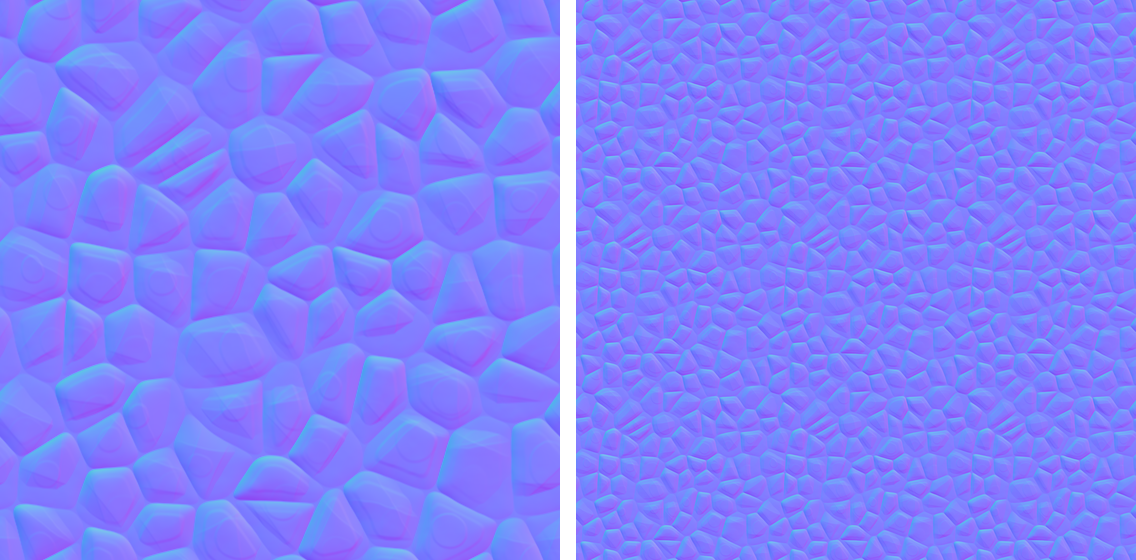
Left: one tile. Right: repeated 3 by 3.
Write a WebGL 1 fragment shader that draws this texture map.

```glsl
precision highp float;
// Tangent-space normal map of tightly packed, rough-hewn stones that tiles.
// A wrapping Voronoi layout gives each stone a rounded bevel, a lean, chipped
// facets and ledges; the slope of that height field is encoded as colour.
uniform vec2 u_resolution;

const float GRID = 9.0;                  // stones per side of the tile
const vec2 LEAN = vec2(-0.5, 0.866);     // direction in which the stones rise

vec2 hash2(vec2 p) {
  vec2 q = vec2(dot(p, vec2(127.1, 311.7)), dot(p, vec2(269.5, 183.3)));
  return fract(sin(q) * 43758.55);
}

// Value noise that wraps after a whole number of lattice cells
float noise(vec2 p, float period) {
  vec2 i = floor(p), f = p - i;
  vec2 s = f * f * f * (f * (f * 6.0 - 15.0) + 10.0);
  float a = hash2(mod(i, period)).x;
  float b = hash2(mod(i + vec2(1.0, 0.0), period)).x;
  float c = hash2(mod(i + vec2(0.0, 1.0), period)).x;
  float d = hash2(mod(i + 1.0, period)).x;
  return mix(mix(a, b, s.x), mix(c, d, s.x), s.y) - 0.5;
}

float fbm(vec2 uv, float freq) {
  float sum = 0.0, amp = 0.5;
  for (int i = 0; i < 4; i++) {
    sum += amp * noise(uv * freq, freq);
    freq *= 2.0;
    amp *= 0.48;
  }
  return sum;
}

vec2 stoneSite(vec2 cell) {
  return cell + 0.04 + 0.92 * hash2(mod(cell, GRID) + 17.0);
}

float stoneHeight(vec2 uv) {
  float rough = fbm(uv, 10.0);
  vec2 warp = vec2(noise(uv * 6.0, 6.0), noise(uv * 6.0 + vec2(2.5, 3.5), 6.0));
  vec2 p = (uv + 0.022 * warp) * GRID + 0.07 * rough;

  // Nearest stone
  vec2 home = floor(p), stone = home, toSite = vec2(0.0);
  float best = 100.0;
  for (int j = -1; j <= 1; j++) {
    for (int i = -1; i <= 1; i++) {
      vec2 cell = home + vec2(float(i), float(j));
      vec2 d = stoneSite(cell) - p;
      if (dot(d, d) < best) {
        best = dot(d, d);
        stone = cell;
        toSite = d;
      }
    }
  }

  // Smooth distance to the joints, which rounds the corners
  float sum = 0.0;
  for (int j = -2; j <= 2; j++) {
    for (int i = -2; i <= 2; i++) {
      vec2 d = stoneSite(stone + vec2(float(i), float(j))) - p;
      vec2 across = d - toSite;
      if (dot(across, across) > 0.0001)
        sum += exp(-22.0 * dot(0.5 * (toSite + d), normalize(across)));
    }
  }
  float edge = max(-log(sum) / 22.0, 0.0) / GRID;

  // Leaning top face, different on every stone
  vec2 id = mod(stone, GRID);
  vec2 local = -toSite / GRID;
  vec2 tilt = 0.07 * LEAN + 0.1 * (hash2(id + 41.0) - 0.5);
  float top = 0.0075 + dot(local, tilt);

  // Inner rim that follows the outline
  float rim = hash2(id + 67.0).x;
  top += 0.0014 * rim * smoothstep(0.014, 0.021, edge + 0.012 * rough);

  // Chiselled facets and thin ledges
  for (int k = 0; k < 3; k++) {
    vec2 r = hash2(id + 83.0 + 13.0 * float(k));
    float angle = 6.2832 * r.x;
    float cut = dot(local, vec2(cos(angle), sin(angle))) - 0.012 - 0.03 * r.y;
    cut += 0.014 * rough;
    top -= 0.07 * (cut + sqrt(cut * cut + 0.000004));
    top -= 0.0004 * smoothstep(-0.002, 0.002, cut);
  }
  vec2 flake = hash2(id + 131.0);
  float arc = length(local - 0.05 * (flake - vec2(0.3, 0.7))) - 0.022 - 0.02 * flake.x;
  top += 0.0008 * flake.y * smoothstep(0.003, -0.003, arc + 0.025 * rough);

  float bevel = 1.0 - exp(-edge / 0.0145);
  return bevel * max(top, 0.0025) + 0.0026 * rough;
}

void main() {
  vec2 uv = gl_FragCoord.xy / u_resolution;
  vec2 e = vec2(0.002, 0.0);
  vec2 slope = vec2(stoneHeight(uv + e.xy) - stoneHeight(uv - e.xy),
                    stoneHeight(uv + e.yx) - stoneHeight(uv - e.yx)) / (2.0 * e.x);

  // Relief is strongest along the lean and softened across it
  vec2 side = vec2(LEAN.y, -LEAN.x);
  slope = LEAN * dot(slope, LEAN) + 0.48 * side * dot(slope, side);
  vec3 normal = normalize(vec3(-slope, 1.0));
  gl_FragColor = vec4(0.5 + 0.5 * normal, 1.0);
}
```
